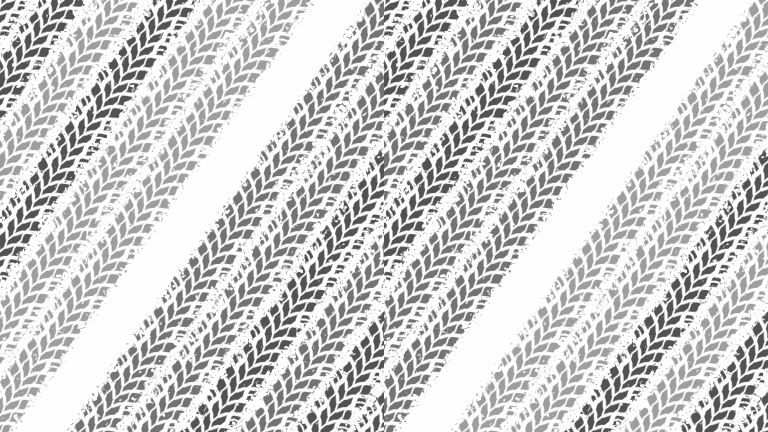
Give the GLSL for this pattern, as a Shadertoy shader.

```glsl
// Worn tyre tracks in greys, running diagonally over white, in two tiles side by side.
// Each tile is split into parallel tracks about a blank lane; the tread is a distance
// field of staggered chevron blocks and shoulder lugs, frayed with gradient noise.

float hash(vec2 p) {
    vec3 q = fract(p.xyx * vec3(0.1031, 0.1030, 0.0973));
    q += dot(q, q.yzx + 33.33);
    return fract((q.x + q.y) * q.z);
}

float gradientDot(vec2 cell, vec2 offset) {
    float angle = 6.2832 * hash(cell);
    return dot(vec2(cos(angle), sin(angle)), offset);
}

float gradientNoise(vec2 p) {
    vec2 i = floor(p), f = p - i;
    vec2 u = f * f * f * (f * (f * 6.0 - 15.0) + 10.0);
    vec2 e = vec2(0.0, 1.0);
    return 1.4 * mix(
        mix(gradientDot(i, f), gradientDot(i + e.yx, f - e.yx), u.x),
        mix(gradientDot(i + e.xy, f - e.xy), gradientDot(i + e.yy, f - e.yy), u.x), u.y);
}

float smoothMax(float a, float b, float k) {
    float h = max(k - abs(a - b), 0.0) / k;
    return max(a, b) + 0.25 * h * h * k;
}

// p.x runs across the track from -1 to 1, p.y runs along it
float treadDistance(vec2 p, float seed) {
    const float pitch = 0.66;
    float phase = hash(vec2(seed, 4.0));

    // Zigzag centre line, with the two sides half a pitch apart
    float zigzag = abs(fract(p.y / pitch + phase) * 2.0 - 1.0) - 0.5;
    float across = p.x + 0.1 * zigzag;
    float r = abs(across);
    float half_ = 0.5 * step(0.0, across);

    // Straight arms in the middle, bending square to the track at the shoulder
    float arm = 0.95 * min(r, 0.4) + 0.3 * sin(2.5 * clamp(r - 0.4, 0.0, 0.6));
    float row = (p.y - arm) / pitch + phase + half_;
    float along = abs(fract(row) - 0.5) * pitch;
    float lug = hash(vec2(floor(row), seed + 40.0 * half_));

    // Inner parallelogram blocks
    float block = max((along - 0.245) * 0.73, abs(r - 0.205) - 0.16);

    // Rounded shoulder lugs of varied length, some split by a slit
    float outer = 0.72 + 0.26 * lug;
    float shoulder = smoothMax((along - 0.22) * 0.85,
                               abs(r - 0.5 * (0.44 + outer)) - 0.5 * (outer - 0.44), 0.12);
    float slit = max(0.045 - along, 0.58 - r);
    shoulder = max(shoulder, lug > 0.6 ? slit : -1.0);
    float d = min(block, shoulder);

    // Broad torn patches grow towards the edge, with a few loose flecks
    vec2 q = p + vec2(seed * 7.3, seed * 3.1);
    float wear = smoothstep(0.4, 1.0, abs(p.x));
    float tears = gradientNoise(q * 2.7) + 0.45 * gradientNoise(q * 7.0);
    d = max(d, (tears + 0.95 * wear - 0.77) * 0.2);
    float flecks = gradientNoise(q * 8.0 + 40.0);
    return min(d, (0.47 + 1.2 * abs(abs(p.x) - 0.8) - flecks) * 0.1);
}

void mainImage(out vec4 fragColor, in vec2 fragCoord) {
    vec2 uv = fragCoord / iResolution.y;
    float tile = floor(uv.x * 9.0 / 8.0);
    uv.x -= tile * 8.0 / 9.0;

    // Rotated axes: signed offset from the blank lane, and length along it
    float offset = 0.819 * uv.x + 0.573 * (1.0 - uv.y) - 0.649;
    float along = 0.573 * uv.x + 0.819 * uv.y;
    float side = offset < 0.0 ? -1.0 : 1.0;
    float lane = (abs(offset) - 0.0453) / 0.1076;
    float index = floor(lane);

    // Local track units are half a track width
    vec2 p = vec2((fract(lane) * 2.0 - 1.0) * side, along / 0.0538);
    float d = treadDistance(p, index + 3.0 + (side > 0.0 ? 9.0 : 0.0));
    float pixel = 1.0 / (0.0538 * iResolution.y);
    float ink = clamp(0.5 - d / (1.3 * pixel), 0.0, 1.0) * step(0.0, lane);

    // Dark tracks are shared; the paler ones swap tone from side to side and tile to tile
    bool dark = index == 2.0 || index > 3.5;
    bool pale = (side < 0.0) == (mod(tile, 2.0) < 0.5);
    float tone = dark ? 0.32 : (pale ? 0.62 : 0.45);

    fragColor = vec4(vec3(mix(0.995, tone, ink)), 1.0);
}
```
